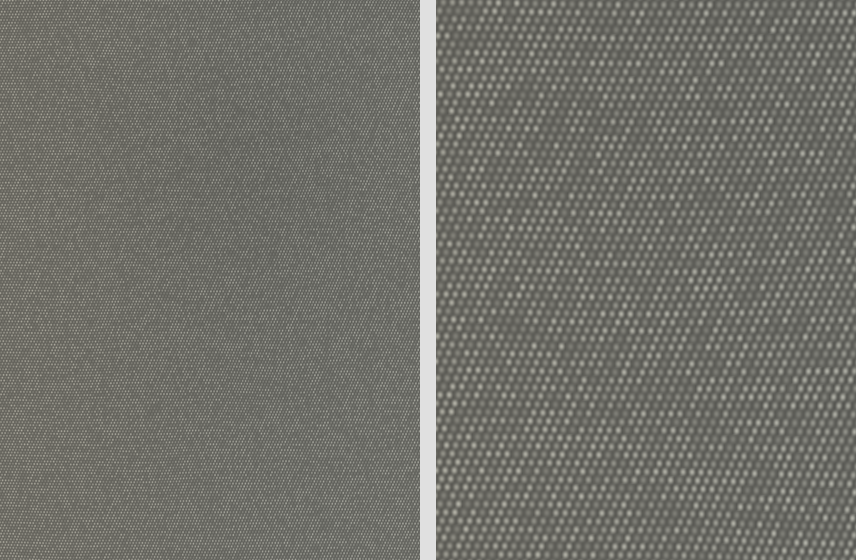
Left: the whole. Right: its middle third, enlarged.
Write a WebGL 1 fragment shader that draws this texture.

```glsl
precision highp float;
uniform vec2 u_resolution;

#define COLUMNS 138.0
#define ROWS 200.0
#define ROW_SHIFT 0.4
#define WARP 0.9
#define TWILL_DEPTH 0.155
#define CROSS_DEPTH 0.105
#define ROW_DEPTH 0.095
#define STITCH_WEAR 0.13
#define CLOTH_COLOR vec3(0.442, 0.440, 0.415)
#define WARM_TINT vec3(1.010, 1.0, 0.985)
#define COOL_TINT vec3(0.992, 1.0, 1.003)
#define TAU 6.28319

float hash(vec2 p) {
  vec3 q = fract(vec3(p.xyx) * 0.1031);
  q += dot(q, q.yzx + 33.33);
  return fract((q.x + q.y) * q.z);
}

float noise(vec2 p) {
  vec2 cell = floor(p);
  vec2 t = fract(p);
  t = t * t * (3.0 - 2.0 * t);
  float low = mix(hash(cell), hash(cell + vec2(1.0, 0.0)), t.x);
  float high = mix(hash(cell + vec2(0.0, 1.0)), hash(cell + 1.0), t.x);
  return mix(low, high, t.y);
}

// Rows of stitches, each row shifted along to form a steep twill
float weave(vec2 uv) {
  vec2 drift = vec2(noise(uv * 6.0 + 11.0), noise(uv * 6.0 + 47.0)) - 0.5;
  vec2 p = uv * vec2(COLUMNS, ROWS) + WARP * drift;
  float diagonal = p.x - ROW_SHIFT * p.y;

  // Three wave directions share one lattice, peaking at each stitch
  float twill = cos(TAU * diagonal);
  float cross = cos(TAU * (diagonal + p.y));
  float rows = cos(TAU * p.y);
  float side = smoothstep(0.0, 0.8, uv.x);
  float relief = TWILL_DEPTH * mix(0.9, 1.1, side) * twill
               + CROSS_DEPTH * cross
               + ROW_DEPTH * mix(1.15, 0.85, side) * rows;

  // Tone of the single stitches and of the yarn
  float row = floor(p.y + 0.5);
  float stitch = floor(p.x - ROW_SHIFT * row + 0.5);
  float wear = hash(vec2(stitch, row) + 200.0) - 0.5;
  float yarn = 0.02 * (hash(vec2(row + 7.0, 3.0)) - 0.5);
  return 1.0 + relief * (1.0 + wear) + STITCH_WEAR * wear + yarn;
}

// Broad, uneven light over the cloth
vec3 lighting(vec2 uv) {
  vec2 shadow = (uv - vec2(0.58, 0.66)) * vec2(1.7, 1.5);
  float light = 1.01 - 0.04 * exp(-dot(shadow, shadow) * 3.0);
  light += 0.015 * (noise(uv * vec2(3.0, 4.0) + 5.0) - 0.5);
  return light * mix(WARM_TINT, COOL_TINT, smoothstep(0.0, 0.8, uv.x));
}

void main() {
  // Average a grid of samples to smooth the fine weave
  float cloth = 0.0;
  for (int j = 0; j < 3; j++) {
    for (int i = 0; i < 3; i++) {
      vec2 offset = (vec2(float(i), float(j)) - 1.0) / 3.0;
      cloth += weave((gl_FragCoord.xy + offset) / u_resolution) / 9.0;
    }
  }
  vec2 uv = gl_FragCoord.xy / u_resolution;
  gl_FragColor = vec4(CLOTH_COLOR * cloth * lighting(uv), 1.0);
}
```
